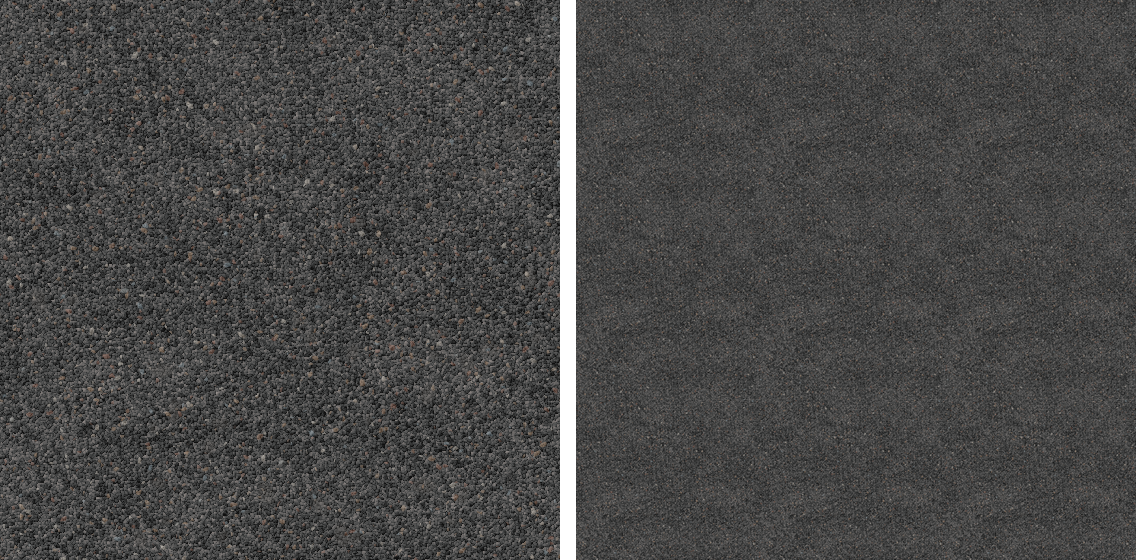
Left, the tile; right, the same tile 3 across and 3 down.
Write a three.js fragment shader that draws this texture.

```glsl
// Worn asphalt: fine dark grit with scattered pale, pinkish and bluish stone chips.
varying vec2 vUv;

#define GRAINS 176.0       // grit cells across the canvas
#define CHIPS 88.0         // cells that may hold a small chip
#define STONES 26.0        // cells that may hold a faint larger stone or pit
#define BASE_TONE 0.312
#define GRAIN_CONTRAST 0.17
#define RELIEF 0.15
#define GAP_DEPTH 0.11
#define FINE_CONTRAST 0.19
#define MOTTLE 0.045
#define CHIP_SHARE 0.10
#define LIGHT_DIR vec2(-0.6, 0.8)

float hash(vec2 p, float salt) {
  return fract(sin(dot(p, vec2(127.1, 311.7)) + salt * 74.7) * 43758.5453);
}

vec2 hash2(vec2 p, float salt) {
  return vec2(hash(p, salt), hash(p, salt + 0.37));
}

// Value noise that wraps after "count" cells
float noise(vec2 uv, float count, float salt) {
  vec2 p = uv * count;
  vec2 i = floor(p);
  vec2 f = fract(p);
  f = f * f * (3.0 - 2.0 * f);
  vec2 a = mod(i, count);
  vec2 b = mod(i + 1.0, count);
  return mix(mix(hash(a, salt), hash(vec2(b.x, a.y), salt), f.x),
             mix(hash(vec2(a.x, b.y), salt), hash(b, salt), f.x), f.y);
}

// Wrapping Voronoi grit: xy = offset from the grain centre, z = gap distance
vec3 grit(vec2 uv, float count, out vec2 id) {
  vec2 p = uv * count;
  vec2 cell = floor(p);
  vec2 offset = vec2(0.0);
  float nearest = 8.0;
  float second = 8.0;
  id = vec2(0.0);
  for (int y = -1; y <= 1; y++) {
    for (int x = -1; x <= 1; x++) {
      vec2 c = cell + vec2(float(x), float(y));
      vec2 wrapped = mod(c, count);
      vec2 d = p - c - hash2(wrapped, 1.0);
      float dist = length(d);
      if (dist < nearest) {
        second = nearest;
        nearest = dist;
        offset = d;
        id = wrapped;
      } else {
        second = min(second, dist);
      }
    }
  }
  return vec3(offset, second - nearest);
}

// Scattered, turned ellipses: x = coverage, y = lit side, z = random kind
vec3 scatter(vec2 uv, float count, float share, float softness, float salt) {
  vec2 p = uv * count;
  vec2 cell = floor(p);
  vec3 found = vec3(0.0);
  for (int y = -1; y <= 1; y++) {
    for (int x = -1; x <= 1; x++) {
      vec2 c = cell + vec2(float(x), float(y));
      vec2 id = mod(c, count);
      vec2 d = p - c - hash2(id, salt);
      float angle = 6.2832 * hash(id, salt + 2.0);
      float s = sin(angle);
      float k = cos(angle);
      vec2 radii = mix(vec2(0.24, 0.17), vec2(0.58, 0.36), pow(hash(id, salt + 3.0), 2.0));
      float edge = (length(vec2(k * d.x + s * d.y, k * d.y - s * d.x) / radii) - 1.0) * radii.y;
      float cover = 1.0 - smoothstep(-softness, softness, edge);
      cover *= step(hash(id, salt + 4.0), share);
      if (cover > found.x) found = vec3(cover, dot(d, LIGHT_DIR), hash(id, salt + 5.0));
    }
  }
  return found;
}

// Mineral tints: pinkish, tan, pale and bluish
vec3 mineral(float kind) {
  vec3 tint = mix(vec3(0.47, 0.36, 0.32), vec3(0.53, 0.45, 0.38), smoothstep(0.2, 0.45, kind));
  tint = mix(tint, vec3(0.62, 0.60, 0.57), smoothstep(0.55, 0.8, kind));
  return mix(tint, vec3(0.44, 0.48, 0.50), smoothstep(0.87, 0.93, kind));
}

void main() {
  // Ragged outlines come from a small wrapping warp
  vec2 warp = vec2(noise(vUv, 230.0, 11.0), noise(vUv, 230.0, 12.0)) - 0.5;
  vec2 uv = vUv + warp * 0.0034;

  // Grit: tone per grain, one lit side, dark gaps
  vec2 id;
  vec3 grain = grit(uv, GRAINS, id);
  float fine = noise(vUv, 300.0, 13.0) - 0.5;
  float patches = noise(vUv, 9.0, 14.0) + noise(vUv, 37.0, 15.0) - 1.0;
  float gap = 1.0 - smoothstep(0.0, 0.38, grain.z);
  float shade = RELIEF * dot(grain.xy, LIGHT_DIR) - GAP_DEPTH * gap + FINE_CONTRAST * fine;
  float tone = BASE_TONE + GRAIN_CONTRAST * (hash(id, 6.0) - 0.5) + shade + MOTTLE * patches;
  vec3 color = tone * mix(vec3(0.985, 1.0, 1.0), vec3(1.03, 0.985, 0.965), smoothstep(0.25, 0.5, tone));

  // Some single grains are coloured mineral
  float rare = step(0.95, hash(id, 7.0)) * (1.0 - gap);
  color = mix(color, mineral(hash(id, 8.0)) + shade, 0.6 * rare);

  // Faint larger stones and a few deep pits
  vec3 stone = scatter(uv, STONES, 0.10, 0.07, 20.0);
  float pit = step(0.78, stone.z);
  color = mix(color, mix(vec3(0.36, 0.35, 0.34) + 0.6 * shade, color * 0.5, pit), 0.45 * stone.x);

  // Small pale chips, lit on one side
  vec3 chip = scatter(uv, CHIPS, CHIP_SHARE, 0.08, 40.0);
  color = mix(color, mineral(chip.z) + 0.25 * chip.y + 0.6 * shade, 0.75 * chip.x);

  gl_FragColor = vec4(clamp(color, 0.06, 0.85), 1.0);
}
```
